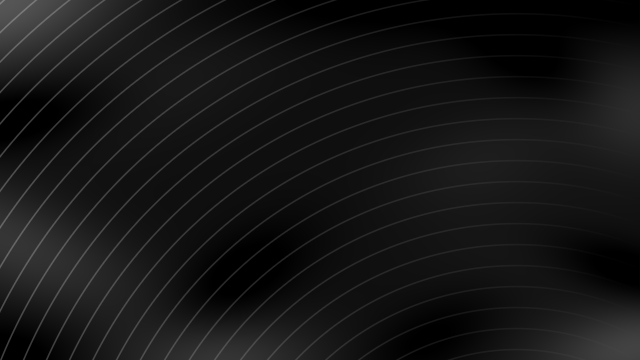
This background is drawn by a WebGL 1 fragment shader. Its source:

```glsl
precision highp float;
// Dark backdrop of soft grey glows and black hollows, crossed by thin
// concentric arcs. The tone is a sum of tilted Gaussian spots; the arcs repeat
// the distance from a centre below the canvas and fade out to the right.

uniform vec2 u_resolution;

const float BASE_TONE = 0.058;
const vec2 ARC_CENTER = vec2(1.435, -0.586);
const float ARC_SPACING = 0.0583;
const float ARC_PHASE = 0.55;
const float ARC_WIDTH = 0.0044;
const float ARC_OPACITY = 0.25;

// Gaussian spot, 1 at its center, turned counterclockwise by angle
float spot(vec2 p, vec2 center, vec2 radius, float angle) {
  float c = cos(angle);
  float s = sin(angle);
  vec2 d = p - center;
  vec2 q = vec2(c * d.x + s * d.y, c * d.y - s * d.x) / radius;
  return exp(-dot(q, q));
}

// Bright patches
float glows(vec2 p) {
  float light = 0.28 * spot(p, vec2(0.00, 1.00), vec2(0.36, 0.18), 0.25);
  light += 0.15 * spot(p, vec2(0.00, 0.34), vec2(0.42, 0.14), -0.40);
  light += 0.04 * spot(p, vec2(0.46, 0.75), vec2(0.32, 0.14), 0.40);
  light += 0.15 * spot(p, vec2(0.61, -0.01), vec2(0.28, 0.13), 0.00);
  light += 0.05 * spot(p, vec2(1.34, 0.56), vec2(0.25, 0.13), 0.30);
  light += 0.03 * spot(p, vec2(1.45, 0.30), vec2(0.28, 0.20), 0.00);
  light += 0.12 * spot(p, vec2(1.78, 0.69), vec2(0.20, 0.16), -0.30);
  light += 0.20 * spot(p, vec2(1.76, 0.03), vec2(0.28, 0.12), 0.20);
  return light;
}

// Black patches
float hollows(vec2 p) {
  float dark = 0.11 * spot(p, vec2(0.00, 0.67), vec2(0.28, 0.09), 0.15);
  dark += 0.09 * spot(p, vec2(0.66, 0.22), vec2(0.22, 0.11), 0.60);
  dark += 0.08 * spot(p, vec2(1.48, 0.83), vec2(0.20, 0.10), -0.45);
  dark += 0.10 * spot(p, vec2(1.76, 0.24), vec2(0.23, 0.08), -0.35);
  dark += 0.07 * spot(p, vec2(1.20, 0.06), vec2(0.20, 0.10), 0.50);
  dark += 0.08 * spot(p, vec2(1.05, 1.00), vec2(0.52, 0.11), 0.00);
  dark += 0.10 * spot(p, vec2(0.00, 0.00), vec2(0.20, 0.11), 0.00);
  dark += 0.07 * spot(p, vec2(1.78, 1.00), vec2(0.30, 0.13), 0.00);
  return dark;
}

// Coverage of evenly spaced rings, smoothed over one pixel
float rings(vec2 p, vec2 center, float spacing, float phase, float pixel) {
  float turn = fract(length(p - center) / spacing - phase + 0.5) - 0.5;
  float edge = 0.5 * ARC_WIDTH - abs(turn) * spacing;
  return clamp(edge / pixel + 0.5, 0.0, 1.0);
}

void main() {
  float pixel = 1.0 / u_resolution.y;
  vec2 p = gl_FragCoord.xy * pixel;
  float across = gl_FragCoord.x / u_resolution.x;

  float tone = max(BASE_TONE + glows(p) - hollows(p), 0.0);
  float arcs = rings(p, ARC_CENTER, ARC_SPACING, ARC_PHASE, pixel);
  tone = mix(tone, 1.0, arcs * ARC_OPACITY * (1.0 - across));

  gl_FragColor = vec4(vec3(tone), 1.0);
}
```
